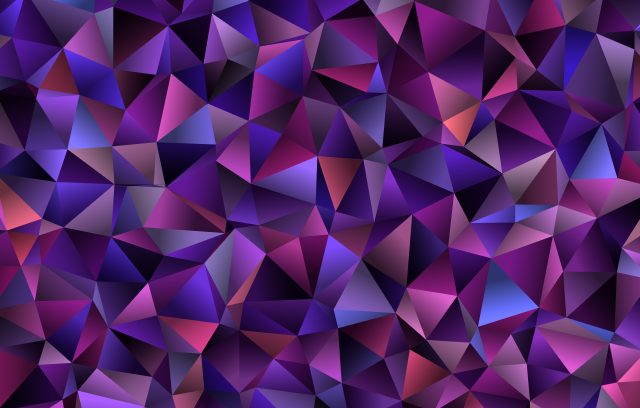
A Shadertoy shader for this background:

```glsl
// Low-poly mosaic of irregular purple triangles, each shaded by its own gradient.

vec3 hash3(vec2 p) {
    vec3 q = fract(p.xyx * vec3(0.1031, 0.1030, 0.0973));
    q += dot(q, q.yxz + 33.33);
    return fract((q.xxy + q.yzz) * q.zyx);
}

float cross2(vec2 a, vec2 b) { return a.x * b.y - a.y * b.x; }

// Lattice corner, scattered inside its own unit square so quads never cross.
vec2 corner(vec2 id) { return id + 0.96 * (hash3(id + 71.0).xy - 0.5); }

// Signed distance to the line a-b, positive on its left.
float leftOf(vec2 p, vec2 a, vec2 b) {
    return cross2(b - a, p - a) / max(length(b - a), 1e-4);
}

vec3 palette(float h) {
    if (h < 0.26) return vec3(0.32, 0.08, 0.46);  // violet
    if (h < 0.50) return vec3(0.18, 0.03, 0.28);  // deep plum
    if (h < 0.62) return vec3(0.06, 0.01, 0.10);  // near black
    if (h < 0.75) return vec3(0.56, 0.25, 0.64);  // orchid
    if (h < 0.87) return vec3(0.34, 0.17, 0.37);  // dusty mauve
    return vec3(0.51, 0.35, 0.60);                // pale lilac
}

vec3 facetColor(vec2 fromCenter, vec2 seed) {
    vec3 pick = hash3(seed), vary = hash3(seed + 37.7);
    float angle = 6.2832 * pick.y;
    float along = clamp(0.5 + 1.1 * dot(fromCenter, vec2(cos(angle), sin(angle))), 0.0, 1.0);

    // Fade towards a second tone, from shade to light.
    vec3 color = mix(palette(pick.x), palette(pick.z), 0.3 * along);
    color *= mix(0.55, 1.42, along);

    // Lean warm or cool, with a few greyer facets.
    float warmth = (vary.x - 0.5) * mix(0.6, 1.5, vary.y);
    color *= 1.0 + warmth * vec3(0.65, -0.1, -0.5);
    float grey = dot(color, vec3(0.35, 0.3, 0.35));
    return mix(color, grey * vec3(0.95, 0.9, 1.05), 0.55 * smoothstep(0.7, 1.0, vary.z));
}

// Adds one triangle, weighted by its smoothed coverage of the pixel.
void addFacet(inout vec4 sum, vec2 p, vec2 a, vec2 b, vec2 c, vec2 seed, float pixel) {
    float inside = min(leftOf(p, a, b), min(leftOf(p, b, c), leftOf(p, c, a)));
    float cover = clamp(inside / pixel + 0.5, 0.0, 1.0);
    if (cover > 0.0) sum += cover * vec4(facetColor(p - (a + b + c) / 3.0, seed), 1.0);
}

void mainImage(out vec4 fragColor, in vec2 fragCoord) {
    float cells = 10.2;  // lattice rows over the canvas height
    float pixel = cells / iResolution.y;
    vec2 p = mat2(0.92, 0.39, -0.39, 0.92) * (fragCoord * pixel) + 40.0;
    vec2 home = floor(p);
    vec4 sum = vec4(0.0);

    for (int y = -1; y <= 1; y++)
    for (int x = -1; x <= 1; x++) {
        vec2 id = home + vec2(x, y);
        vec2 a = corner(id), b = corner(id + vec2(1, 0));
        vec2 c = corner(id + vec2(1, 1)), d = corner(id + vec2(0, 1));

        // Split along the shorter diagonal unless the quad is concave there.
        bool acFits = min(cross2(b - a, c - a), cross2(c - a, d - a)) > 0.0;
        bool bdFits = min(cross2(b - a, d - a), cross2(c - b, d - b)) > 0.0;
        bool useAC = acFits && (!bdFits || distance(a, c) < distance(b, d));

        vec2 seed = id * 2.0 + 0.5;
        if (useAC) {
            addFacet(sum, p, a, b, c, seed, pixel);
            addFacet(sum, p, a, c, d, seed + vec2(1, 0), pixel);
        } else {
            addFacet(sum, p, a, b, d, seed, pixel);
            addFacet(sum, p, b, c, d, seed + vec2(1, 0), pixel);
        }
    }
    fragColor = vec4(sum.rgb / max(sum.a, 1e-3), 1.0);
}
```
